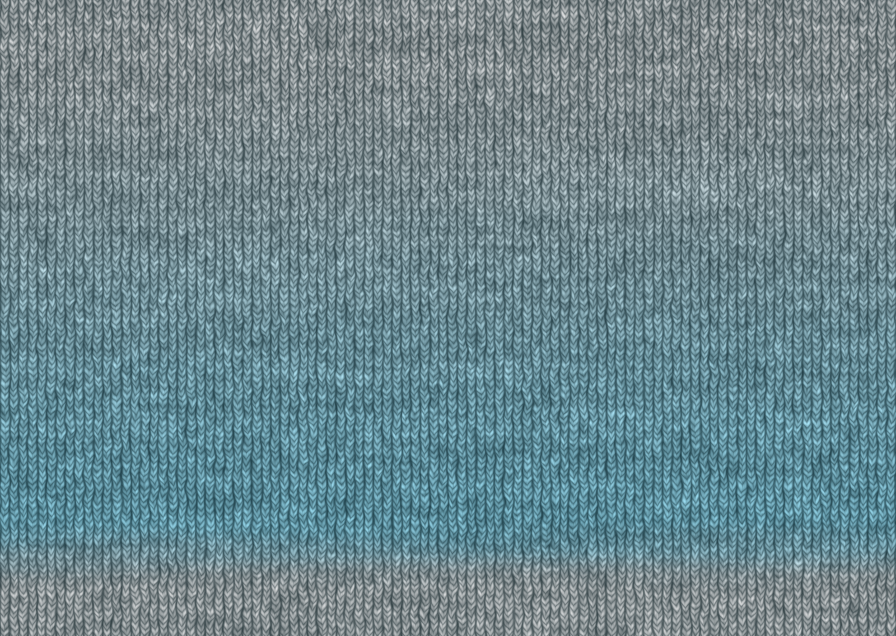
Write a WebGL 2 fragment shader that draws this texture.

```glsl
#version 300 es
precision highp float;
// Knitted stockinette fabric dyed in a soft vertical fade from grey to teal.
// Slanted yarn legs mirror about each column to form V stitches; gradient
// noise adds heathered streaks, and supersampling smooths the fine weave.

uniform vec2 u_resolution;
out vec4 fragColor;

const vec2 STITCHES = vec2(96.0, 100.0);      // columns and rows on the canvas
const float SLANT = 0.95;                    // rise of each leg, in rows
const vec2 WOBBLE = vec2(0.32, 0.40);         // irregularity of the stitches
const float SHADE_FLOOR = 0.74;              // light left between rows
const float SHADE_RANGE = 0.50;              // added light on the yarn
const float GROOVE_DEPTH = 0.13;             // darkness between columns
const float HEATHER = 0.15;                  // streaks along the rows
const float STITCH_VARIATION = 0.24;         // tone change per leg
const float FUZZ = 0.32;                     // fine fibre contrast
const vec3 GREY = vec3(0.500, 0.535, 0.545);
const vec3 TEAL = vec3(0.338, 0.532, 0.590);
const int SAMPLES = 3;                       // per axis
const float PI = 3.14159;

float hash(vec2 p) {
    vec3 q = fract(vec3(p.xyx) * 0.1031);
    q += dot(q, q.yzx + 33.33);
    return fract((q.x + q.y) * q.z);
}

float gradientAt(vec2 cell, vec2 offset) {
    float angle = 2.0 * PI * hash(cell);
    return dot(vec2(cos(angle), sin(angle)), offset);
}

float gradientNoise(vec2 p) {
    vec2 i = floor(p), f = fract(p);
    vec2 w = f * f * f * (f * (f * 6.0 - 15.0) + 10.0);
    vec2 e = vec2(1.0, 0.0);
    float low = mix(gradientAt(i, f), gradientAt(i + e, f - e), w.x);
    float high = mix(gradientAt(i + e.yx, f - e.yx),
                     gradientAt(i + 1.0, f - 1.0), w.x);
    return mix(low, high, w.y);
}

// Dye: grey hem, quick step into teal, then a long fade back to grey.
vec3 dyeColor(vec2 uv) {
    float y = uv.y + 0.02 * gradientNoise(uv * vec2(3.0, 26.0));
    float hem = smoothstep(0.07, 0.18, y);
    float fade = 1.0 - smoothstep(0.15, 0.95, y);
    return mix(GREY, TEAL, hem * fade);
}

// Light on the yarn legs, dark in the grooves between columns.
float stitchLight(vec2 uv) {
    vec2 p = uv * STITCHES;
    p += WOBBLE * vec2(gradientNoise(p * vec2(0.55, 0.45)),
                       gradientNoise(p * vec2(0.8, 0.5) + 19.0));
    float column = floor(p.x);
    float x = fract(p.x) - 0.5;
    float across = 2.0 * abs(x);
    float rise = p.y - SLANT * across + 0.5 * hash(vec2(column, 7.0));
    float row = floor(rise);
    float strand = sin(PI * fract(rise));
    float groove = 1.0 - smoothstep(0.55, 1.0, across);
    float seam = mix(0.85, 1.0, smoothstep(0.0, 0.25, across));
    float light = SHADE_FLOOR + SHADE_RANGE * strand * groove * seam;
    float depth = 1.0 + 1.2 * gradientNoise(p * vec2(0.9, 0.3) + 43.0);
    light -= GROOVE_DEPTH * depth * (1.0 - groove);
    float tone = hash(vec2(2.0 * column + step(0.0, x), row)) - 0.5;
    float fibre = gradientNoise(vec2(across * 4.0 + column * 9.0, rise * 2.0));
    float fuzz = gradientNoise(p * vec2(1.9, 1.3) + 71.0);
    return light * (1.0 + STITCH_VARIATION * tone + FUZZ * (0.4 * fibre + 0.6 * fuzz))
           + 0.04;
}

// Broad yarn tone, stretched along the rows.
float heatherTone(vec2 uv) {
    float bands = gradientNoise(uv * vec2(2.0, 23.0) + 4.0);
    float streaks = gradientNoise(uv * vec2(14.0, 60.0) + 31.0);
    float specks = gradientNoise(uv * vec2(50.0, 70.0) + 57.0);
    return 1.0 + HEATHER * (0.6 * bands + 0.6 * streaks + 0.9 * specks);
}

void main() {
    vec3 sum = vec3(0.0);
    for (int j = 0; j < SAMPLES; j++) {
        for (int i = 0; i < SAMPLES; i++) {
            vec2 jitter = (vec2(i, j) + 0.5) / float(SAMPLES) - 0.5;
            vec2 uv = (gl_FragCoord.xy + jitter) / u_resolution;
            float light = stitchLight(uv) * heatherTone(uv);
            // Gaps keep a cool cast while lit fibres turn paler.
            vec3 tint = vec3(0.08, 0.0, -0.02) * (light - 1.0);
            sum += dyeColor(uv) * light + tint;
        }
    }
    vec3 color = sum / float(SAMPLES * SAMPLES);
    fragColor = vec4(clamp(color, 0.0, 1.0), 1.0);
}
```
